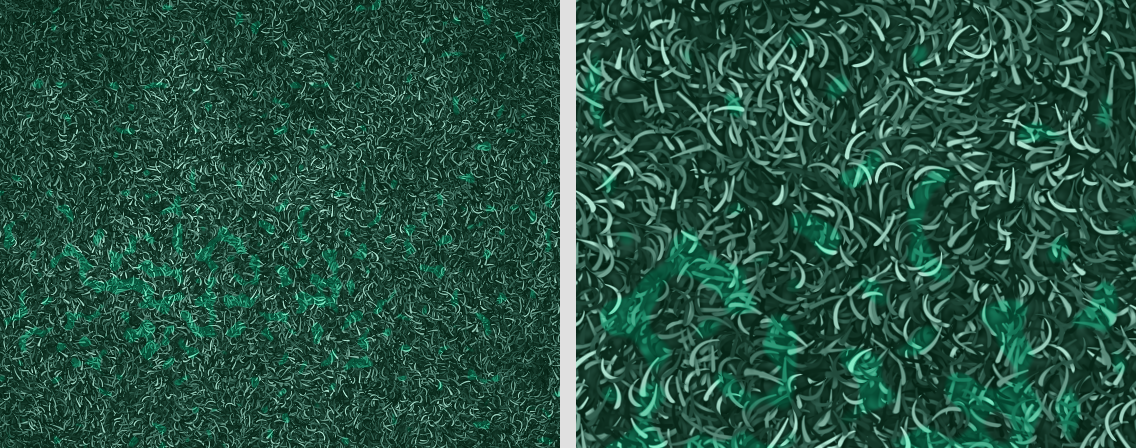
Left: the whole. Right: its middle third, enlarged.
Give the GLSL for this texture, as a Shadertoy shader.

```glsl
const int LAYERS = 5;
const float CELL = 0.0165;            // blade spacing, in canvas heights
const float HALF_WIDTH = 0.0013;
const float SOFTNESS = 0.0017;
const float SHADOW_WIDTH = 0.0050;
const float SHADOW_DEPTH = 0.45;
const float CLUMP_TURN = 3.2;         // how far clumps swing the blades
const float BLADE_TURN = 2.3;         // random spread inside a clump
const float TONE_CURVE = 1.8;         // higher means fewer pale blades
const float PATCH_SCALE = 29.0;
const float PATCH_LIMIT = 0.39;
const float PATCH_BAND = 0.33;
const vec2 BAND_CENTRE = vec2(0.36, 0.36);
const vec2 BAND_SIZE = vec2(0.42, 0.17);
const vec2 LIGHT_CENTRE = vec2(0.46, 0.43);

const vec3 SOIL = vec3(0.00, 0.11, 0.055);
const vec3 GRASS = vec3(0.18, 0.36, 0.30);
const vec3 PALE = vec3(0.62, 0.82, 0.75);
const vec3 VIVID_SOIL = vec3(0.00, 0.23, 0.15);
const vec3 VIVID_GRASS = vec3(0.11, 0.53, 0.40);
const vec3 VIVID_PALE = vec3(0.47, 0.87, 0.73);

vec4 hash4(vec2 p) {
    vec4 q = fract(p.xyxy * vec4(0.1031, 0.1030, 0.0973, 0.1099));
    q += dot(q, q.wzxy + 33.33);
    return fract((q.xxyz + q.yzzw) * q.zywx);
}

float cornerSlope(vec2 cell, vec2 offset) {
    float a = 6.28318 * hash4(cell + 71.0).x;
    return dot(vec2(cos(a), sin(a)), offset);
}

float gradientNoise(vec2 p) {
    vec2 i = floor(p), f = fract(p);
    vec2 u = f * f * f * (f * (f * 6.0 - 15.0) + 10.0);
    vec2 e = vec2(1.0, 0.0);
    float low = mix(cornerSlope(i, f), cornerSlope(i + e, f - e), u.x);
    float high = mix(cornerSlope(i + e.yx, f - e.yx), cornerSlope(i + 1.0, f - 1.0), u.x);
    return mix(low, high, u.y);
}

// Distance to a bent, tapered blade lying along the given angle
float bladeDistance(vec2 p, float angle, float halfLength, float bend) {
    float c = cos(angle), s = sin(angle);
    vec2 q = vec2(c * p.x + s * p.y, c * p.y - s * p.x);
    float along = q.x / halfLength;
    q.y -= bend * halfLength * (along * along - 0.4);
    float taper = HALF_WIDTH * (1.0 - 0.45 * clamp(along, -1.0, 1.0));
    return length(vec2(max(abs(q.x) - halfLength, 0.0), q.y)) - taper;
}

// Paints one layer of blades, each with a dark rim, over the tone below
float paintBlades(float tone, vec2 p, float layer, float clumpAngle, float soft) {
    vec2 shifted = p + layer * vec2(0.0073, 0.0051);
    vec2 home = floor(shifted / CELL);
    for (int y = -1; y <= 1; y++) {
        for (int x = -1; x <= 1; x++) {
            vec2 cell = home + vec2(x, y);
            vec4 place = hash4(cell + 37.0 * layer + 5.0);
            vec4 look = hash4(cell + 53.0 * layer + 411.0);
            vec2 offset = shifted - (cell + place.xy) * CELL;
            float angle = clumpAngle + BLADE_TURN * (place.z - 0.5);
            float halfLength = CELL * mix(0.35, 0.9, place.w);
            float d = bladeDistance(offset, angle, halfLength, look.y - 0.5);
            float shade = 1.0 - smoothstep(0.0, SHADOW_WIDTH, d);
            float cover = 1.0 - smoothstep(-0.5 * soft, 0.5 * soft, d);
            float bladeTone = mix(0.04, 1.05, pow(look.x, TONE_CURVE));
            tone *= 1.0 - SHADOW_DEPTH * shade * look.x;
            tone = mix(tone, bladeTone, cover);
        }
    }
    return tone;
}

vec3 ramp(float tone, vec3 dark, vec3 middle, vec3 light) {
    vec3 lower = mix(dark, middle, clamp(tone / 0.35, 0.0, 1.0));
    return mix(lower, light, clamp((tone - 0.35) / 0.65, 0.0, 1.15));
}

void mainImage(out vec4 fragColor, in vec2 fragCoord) {
    vec2 p = fragCoord / iResolution.y;
    vec2 uv = fragCoord / iResolution.xy;
    float soft = max(SOFTNESS, 1.2 / iResolution.y);

    // Grass
    float clumpAngle = 1.75 + CLUMP_TURN * gradientNoise(p * 8.0);
    float tone = 0.17 + 0.22 * gradientNoise(p * 90.0);
    for (int i = 0; i < LAYERS; i++) {
        tone = paintBlades(tone, p, float(i), clumpAngle, soft);
    }

    // Uneven light, fading to the edges
    vec2 away = uv - LIGHT_CENTRE;
    float light = 1.17 - 0.85 * dot(away, away) + 0.3 * gradientNoise(p * 6.0 + 9.0);
    tone *= light;

    // Vivid patches, crowded into a low band
    vec2 band = (uv - BAND_CENTRE) / BAND_SIZE;
    float patches = gradientNoise(p * PATCH_SCALE) + 0.3 * gradientNoise(p * 7.0 + 31.0);
    patches += PATCH_BAND * exp(-dot(band, band)) - PATCH_LIMIT;
    float vivid = smoothstep(-0.04, 0.10, patches);

    vec3 plain = ramp(tone, SOIL, GRASS, PALE);
    vec3 bright = ramp(tone, VIVID_SOIL, VIVID_GRASS, VIVID_PALE);
    fragColor = vec4(mix(plain, bright, vivid), 1.0);
}
```
